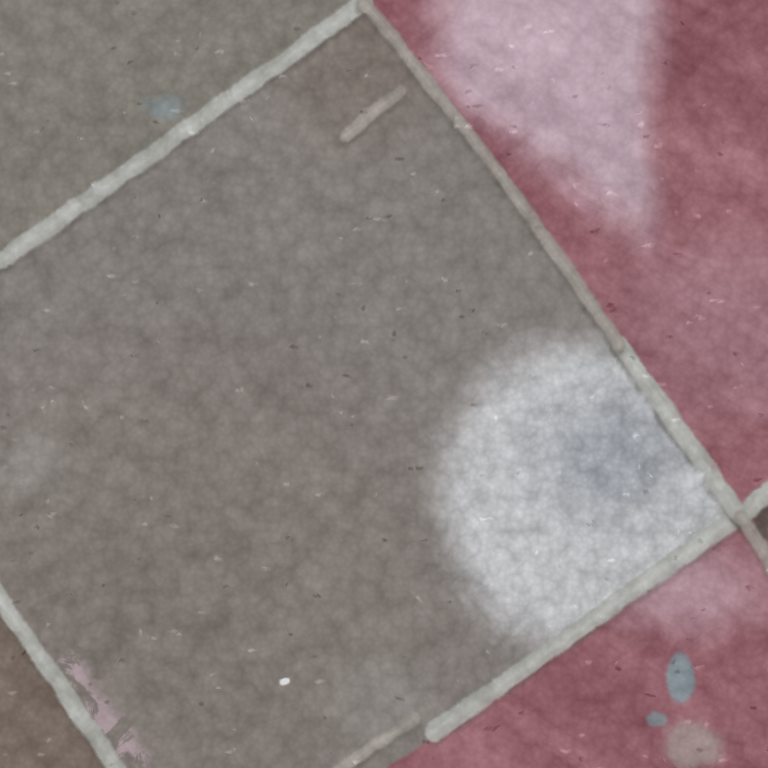
Reproduce this texture procedurally as a Shadertoy shader.

```glsl
const vec3 STONE = vec3(0.500, 0.477, 0.462);
const vec3 OLIVE = vec3(0.490, 0.475, 0.445);
const vec3 BROWN = vec3(0.455, 0.405, 0.375);
const vec3 RED = vec3(0.550, 0.365, 0.395);
const vec3 PINK = vec3(0.715, 0.625, 0.665);
const vec3 CHALK = vec3(0.735, 0.740, 0.750);
const vec3 BLUE_GREY = vec3(0.580, 0.600, 0.630);
const vec3 GROUT = vec3(0.670, 0.675, 0.655);
const vec3 DUSTY = vec3(0.600, 0.575, 0.550);
const vec3 CHIP = vec3(0.480, 0.540, 0.560);
const vec3 GAP = vec3(0.320, 0.300, 0.280);
const float EDGE_SOFTNESS = 0.003;
const float GRAIN = 0.12;
const float MOTTLE = 0.03;
const float SPECK = 0.11;

// Joint strips: start and end; the first GROUT_COUNT are pale, the rest dusty
const int GROUT_COUNT = 5;
const vec4 JOINTS[10] = vec4[10](
    vec4(-0.02, 0.645, 0.475, 0.997), vec4(-0.02, 0.25, 0.165, -0.02),
    vec4(0.565, 0.047, 0.964, 0.329), vec4(0.964, 0.329, 1.02, 0.375),
    vec4(0.808, 0.551, 0.964, 0.329), vec4(0.475, 0.997, 0.653, 0.772),
    vec4(0.653, 0.772, 0.808, 0.551), vec4(0.964, 0.329, 1.02, 0.24),
    vec4(0.43, -0.01, 0.54, 0.065), vec4(0.45, 0.824, 0.521, 0.882));

vec2 hash2(vec2 p) {
    return fract(sin(vec2(dot(p, vec2(127.1, 311.7)), dot(p, vec2(269.5, 183.3)))) * 43758.5);
}

// Nearest feature distance and the random value of its cell
vec2 cellular(vec2 p) {
    vec2 cell = floor(p), f = fract(p), best = vec2(8.0, 0.0);
    for (int i = 0; i < 9; i++) {
        vec2 o = vec2(i % 3 - 1, i / 3 - 1), h = hash2(cell + o);
        float d = length(o + h - f);
        if (d < best.x) best = vec2(d, fract(h.x * 17.3 + h.y * 31.7));
    }
    return best;
}

// Layered warped sines, about -1 to 1
float waves(vec2 p) {
    float sum = 0.0, amp = 0.5;
    for (int i = 0; i < 5; i++) {
        p += 0.7 * sin(p.yx * 1.3 + float(i) * 2.1);
        sum += amp * sin(p.x) * cos(p.y);
        p = mat2(1.5, 1.1, -1.1, 1.5) * p + 3.7;
        amp *= 0.6;
    }
    return sum;
}

float grain(vec2 p) {
    float sum = 0.0, amp = 0.5, freq = 32.0;
    for (int i = 0; i < 3; i++) {
        sum += amp * (0.48 - cellular(p * freq + float(i) * 7.3).x);
        freq *= 2.0;
        amp *= 0.75;
    }
    return sum;
}

float segment(vec2 p, vec2 a, vec2 b) {
    vec2 ab = b - a;
    return length(p - a - ab * clamp(dot(p - a, ab) / dot(ab, ab), 0.0, 1.0));
}

float blob(vec2 p, vec2 center, vec2 radius, float soft) {
    return 1.0 - smoothstep(1.0 - soft, 1.0 + soft, length((p - center) / radius));
}

void mainImage(out vec4 fragColor, in vec2 fragCoord) {
    vec2 uv = fragCoord / iResolution.xy;
    float soft = max(EDGE_SOFTNESS, 1.0 / iResolution.y);
    float cloud = waves(uv * 12.0), fine = waves(uv * 45.0 + 5.0);
    vec2 p = uv + 0.003 * vec2(fine, waves(uv * 60.0 + 9.0));
    vec2 loose = uv + 0.014 * vec2(cloud, fine);
    float grit = grain(p);

    // Signed sides of the tile borders
    float drop = 1.0 - p.y;
    float right = p.x - 0.475 - 0.729 * drop - 0.08 * drop * (0.67 - drop);
    float below = 0.325 + 0.708 * (p.x - 0.964) - p.y;
    float above = p.y - 0.659 - 0.712 * p.x;
    float leftLow = 0.225 - 1.44 * p.x - p.y;

    // Main tile with warm stains and a chalky corner
    vec3 col = mix(STONE, BROWN, 0.3 * blob(loose, vec2(0.2, 0.2), vec2(0.36, 0.3), 0.8));
    col = mix(col, BROWN, 0.5 * blob(loose, vec2(0.47, 0.92), vec2(0.09, 0.1), 0.7));
    float chalk = blob(loose, vec2(0.765, 0.35), vec2(0.19, 0.205), 0.2);
    chalk = max(chalk, 0.75 * blob(loose, vec2(0.89, 0.345), vec2(0.12, 0.13), 0.4));
    vec3 powder = mix(CHALK, BLUE_GREY, 0.8 * blob(loose, vec2(0.79, 0.405), vec2(0.08, 0.07), 0.8));
    powder -= 0.07 * smoothstep(0.7, 0.95, p.x) * (0.5 + fine);
    col = mix(col, powder + 0.1 * grit, chalk * 0.95);
    col = mix(col, GROUT, 0.3 * blob(loose, vec2(0.046, 0.395), vec2(0.04), 0.5));
    col = mix(col, GROUT, 0.2 * blob(loose, vec2(0.49, 0.09), vec2(0.065, 0.06), 0.4));

    // Neighbouring tiles
    col = mix(col, OLIVE, smoothstep(-soft, soft, above));
    col = mix(col, BROWN, smoothstep(-soft, soft, leftLow));
    float bleach = smoothstep(-0.05, 0.05, loose.y - 0.69 + 0.72 * (loose.x - 0.84))
        * (1.0 - smoothstep(0.82, 0.88, loose.x)) * smoothstep(0.52, 0.62, loose.x);
    vec3 redTile = mix(RED + 0.04 * cloud, PINK, bleach);
    redTile = mix(redTile, PINK, 0.6 * blob(loose, vec2(0.89, 0.235), vec2(0.11, 0.055), 0.7));
    redTile = mix(redTile, PINK, 0.35 * blob(loose, vec2(0.96, 0.57), vec2(0.14, 0.1), 0.8));
    redTile = mix(redTile, DUSTY, 0.7 * blob(loose, vec2(0.9, 0.03), vec2(0.04, 0.03), 0.3));
    redTile = mix(redTile, CHIP, 0.9 * blob(p, vec2(0.886, 0.117), vec2(0.018, 0.033), 0.2));
    redTile = mix(redTile, CHIP, 0.8 * blob(p, vec2(0.855, 0.063), vec2(0.014, 0.01), 0.3));
    redTile += 0.05 * waves(uv * vec2(14.0, 30.0) + uv.yx * 12.0);
    col = mix(col, redTile, smoothstep(-soft, soft, max(right, below)) * smoothstep(0.42, 0.5, p.x));
    col = mix(col, CHIP, 0.6 * blob(loose, vec2(0.215, 0.863), vec2(0.028, 0.014), 0.5));
    col = mix(col, GAP, 0.8 * blob(p, vec2(0.998, 0.32), vec2(0.022, 0.025), 0.4));
    float scuff = 1.0 - smoothstep(0.008, 0.03, segment(loose, vec2(0.09, 0.13), vec2(0.18, 0.01)));
    col = mix(col, PINK, 0.6 * scuff * smoothstep(-0.1, 0.3, fine + grit));

    // Worn joints with a dark lower rim
    for (int i = 0; i < 10; i++) {
        vec4 j = JOINTS[i];
        bool pale = i < GROUT_COUNT;
        float halfWidth = (pale ? 0.0115 : 0.0085) + 0.0015 * cloud;
        float d = segment(p, j.xy, j.zw), rim = segment(p + vec2(0.001, 0.006), j.xy, j.zw);
        col = mix(col, GAP, (0.3 + 0.3 * fine) * (1.0 - smoothstep(halfWidth - soft, halfWidth + soft * 2.0, rim)));
        vec3 body = (pale ? GROUT : DUSTY) * (1.04 - 0.1 * d / halfWidth);
        col = mix(col, body, (0.92 + 0.15 * fine) * (1.0 - smoothstep(halfWidth - soft, halfWidth + soft, d)));
    }

    // Mottling, grain and sparse ragged specks
    col += MOTTLE * (0.5 * cloud + 0.8 * fine) + GRAIN * grit;
    vec2 speck = cellular(p * vec2(42.0, 60.0) + 0.6 * vec2(fine, cloud));
    float fleck = (1.0 - smoothstep(0.02, 0.28, speck.x)) * smoothstep(-0.3, 0.4, fine + grit);
    col += SPECK * fleck * (step(0.92, speck.y) - step(speck.y, 0.08));
    col = mix(col, vec3(0.85), blob(p, vec2(0.371, 0.112), vec2(0.007, 0.005), 0.4));
    fragColor = vec4(clamp(col, 0.0, 1.0), 1.0);
}
```
